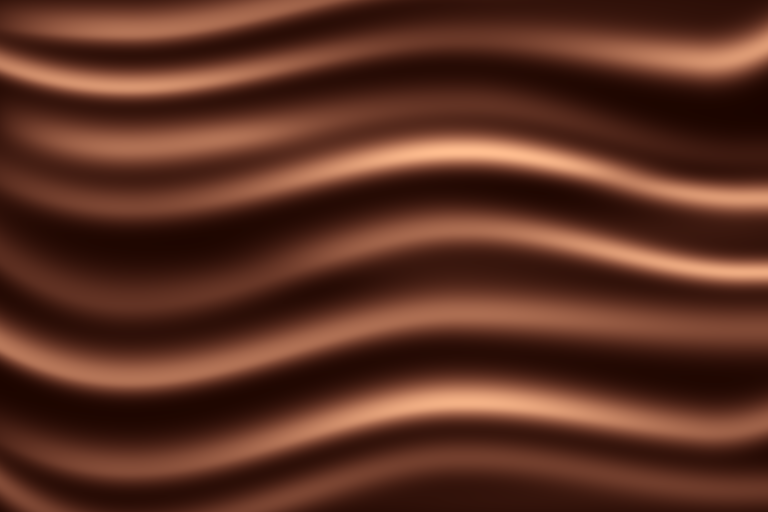
A Shadertoy shader for this background:

```glsl
// Smooth curve through the left edge, trough, crest and right end
float along(float x, vec4 v) {
    float edge = max(1.0 - x / 0.17, 0.0);
    float y = v.y + (v.x - v.y) * edge * edge;
    y = mix(y, v.z, smoothstep(0.17, 0.60, x));
    return mix(y, v.w, smoothstep(0.61, 0.97, x));
}

// Light on one fold; spread holds upper left, upper right, lower left, lower right
float fold(vec2 p, vec4 path, vec4 sheen, vec4 spread, float lift) {
    float tail = max(p.x - 0.91, 0.0) / 0.09;
    float offset = p.y - along(p.x, path) - lift * tail * tail;
    vec2 width = mix(spread.xz, spread.yw, smoothstep(0.2, 1.0, p.x));

    // Blend the two widths across the ridge to avoid a crease
    float d = offset / mix(width.x, width.y, smoothstep(-2.0, 2.0, offset));
    float profile = 0.94 * exp(-d * d) + 0.06 * exp(-0.3 * d * d);
    return along(p.x, sheen) * profile;
}

float glow(vec2 p, vec2 center, vec2 radius) {
    vec2 d = (p - center) / radius;
    return exp(-dot(d, d));
}

// Dark cocoa through copper to pale peach
vec3 copper(float v) {
    return vec3(v, -0.04 + v * (0.52 + 0.26 * v), -0.05 + v * (0.42 + 0.19 * v));
}

void mainImage(out vec4 fragColor, in vec2 fragCoord) {
    // x spans 0..1; y is percent of the height, downwards
    vec2 p = fragCoord / iResolution.xy;
    p.y = 100.0 * (1.0 - p.y);

    // Ambient light in the hollows
    float light = 0.12;
    light += 0.13 * glow(p, vec2(0.92, 45.0), vec2(0.22, 5.0));
    light += 0.09 * glow(p, vec2(0.80, 1.0), vec2(0.35, 6.0));
    light += 0.10 * glow(p, vec2(0.55, 52.0), vec2(0.25, 5.0));
    light += 0.10 * glow(p, vec2(0.0, 30.0), vec2(0.10, 12.0));
    light += 0.11 * glow(p, vec2(0.68, 98.0), vec2(0.30, 5.0));

    // Folds from top to bottom
    light += fold(p, vec4(4.5, 6.2, -4.2, -8.0), vec4(0.25, 0.62, 0.44, 0.0),
                  vec4(5.2, 4.5, 2.7, 2.6), 0.0);
    light += fold(p, vec4(12.5, 17.0, 7.8, 12.3), vec4(0.66, 0.74, 0.32, 0.76),
                  vec4(3.5, 4.8, 2.4, 4.0), -3.4);
    light += fold(p, vec4(23.8, 28.9, 20.4, 30.4), vec4(0.10, 0.59, 0.30, 0.15),
                  vec4(5.0, 4.0, 4.0, 3.4), 0.0);
    light += fold(p, vec4(35.0, 40.5, 29.6, 38.7), vec4(0.18, 0.41, 0.88, 0.74),
                  vec4(4.5, 3.2, 3.3, 3.0), 0.0);
    light += fold(p, vec4(50.4, 59.3, 44.8, 53.2), vec4(0.27, 0.31, 0.56, 0.80),
                  vec4(6.2, 2.7, 4.0, 2.6), 0.0);
    light += fold(p, vec4(67.4, 74.1, 61.4, 64.4), vec4(0.64, 0.62, 0.59, 0.43),
                  vec4(5.4, 5.2, 2.9, 4.9), 0.0);
    light += fold(p, vec4(85.4, 91.7, 78.6, 84.6), vec4(0.22, 0.45, 0.84, 0.54),
                  vec4(5.2, 4.8, 3.1, 3.4), -2.0);
    light += fold(p, vec4(94.4, 104.0, 89.4, 95.5), vec4(0.44, 0.38, 0.37, 0.31),
                  vec4(4.0, 4.0, 3.7, 3.8), 0.0);

    // Uneven sheen along the folds
    light += 0.09 * glow(p, vec2(0.32, 26.8), vec2(0.10, 3.5));
    light -= 0.13 * glow(p, vec2(0.83, 35.0), vec2(0.10, 2.6));
    light -= 0.12 * glow(p, vec2(0.36, 52.5), vec2(0.12, 5.0));

    // Deepen the hollows while keeping the highlights
    light = max(light, 0.11);
    light *= mix(0.8, 1.0, light);

    fragColor = vec4(clamp(copper(light), 0.0, 1.0), 1.0);
}
```
